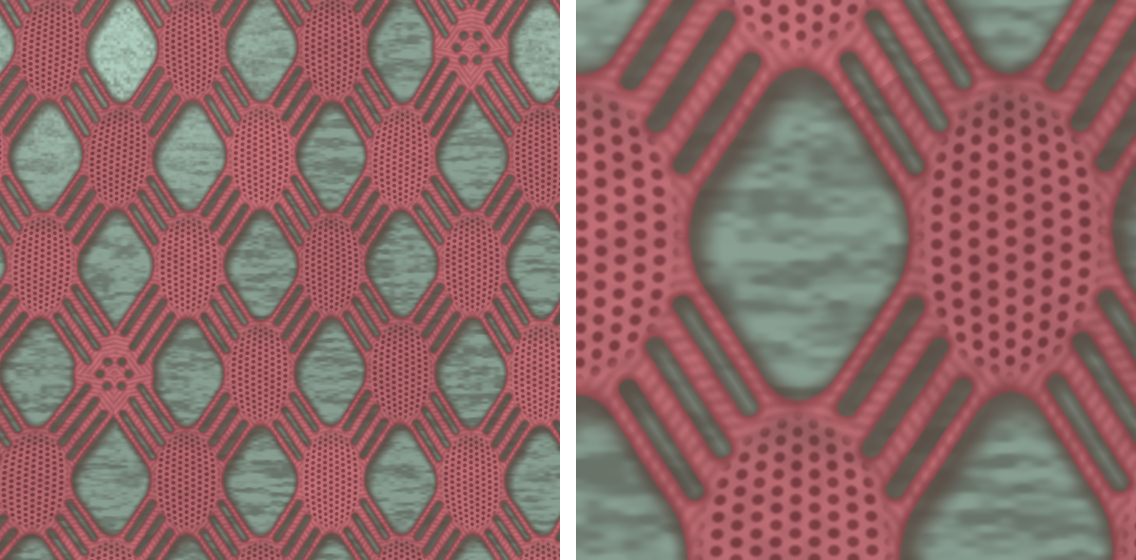
Left: the whole. Right: its middle third, enlarged.
Write a three.js fragment shader that draws this pattern.

```glsl
// Pink openwork knit of oval pads joined by cords, over a rippled grey-green surface.
varying vec2 vUv;

const vec2 CELL = vec2(0.125, 0.1935);    // step from a pad to its diagonal neighbour
const vec2 ORIGIN = vec2(0.5924, 0.5286); // centre of one pad
const vec2 PAD_SIZE = vec2(0.061, 0.095);
const vec2 KNOT_SIZE = vec2(0.069, 0.060);
const float BAND = 0.042;                 // half width of four cords side by side
const float SLOT_STEP = 0.026;

const vec3 PINK = vec3(0.72, 0.41, 0.44);
const vec3 ROSE = vec3(0.57, 0.29, 0.31);
const vec3 STITCH = vec3(0.43, 0.20, 0.22);
const vec3 SHADOW = vec3(0.34, 0.28, 0.25);
const vec3 MOSS = vec3(0.41, 0.45, 0.41);
const vec3 SAGE = vec3(0.53, 0.62, 0.57);
const vec3 GLARE = vec3(0.68, 0.80, 0.74);

struct Cell {
  vec2 band;  // along and across the cord band
  vec2 pad;   // offset from the nearest pad
  vec2 id;    // lattice index of that pad
  float knot; // 1 where the pad has shrunk to a knot
};

float hash(vec2 p) {
  return fract(sin(dot(p, vec2(127.1, 311.7))) * 43758.5);
}

float valueNoise(vec2 p) {
  vec2 i = floor(p), f = fract(p);
  f = f * f * (3.0 - 2.0 * f);
  return mix(mix(hash(i), hash(i + vec2(1.0, 0.0)), f.x),
             mix(hash(i + vec2(0.0, 1.0)), hash(i + vec2(1.0, 1.0)), f.x), f.y);
}

float smoothMin(float a, float b, float k) {
  float h = max(k - abs(a - b), 0.0) / k;
  return min(a, b) - 0.25 * h * h * k;
}

float ellipse(vec2 p, vec2 size) {
  return (length(p / size) - 1.0) * min(size.x, size.y);
}

// The cloth is pulled sideways at the lower left and slightly uneven elsewhere
vec2 stretch(vec2 p) {
  p.x += 0.05 * pow(max(1.0 - p.x, 0.0), 4.0) * (1.0 - p.y);
  return p + 0.007 * (vec2(valueNoise(p * 6.0), valueNoise(p * 6.0 + 31.0)) - 0.5);
}

// Each cell holds one diagonal band; odd cells are mirrored
Cell locate(vec2 p) {
  vec2 g = (p - ORIGIN) / CELL, i = floor(g);
  float flip = 1.0 - 2.0 * mod(i.x + i.y, 2.0);
  vec2 c = (g - i - 0.5) * CELL * vec2(flip, 1.0);
  vec2 dir = normalize(CELL);
  vec2 band = vec2(dot(c, dir), dot(c, vec2(dir.y, -dir.x)));
  float side = band.x < 0.0 ? -1.0 : 1.0;
  vec2 id = i + 0.5 + 0.5 * side * vec2(flip, 1.0);
  float knot = 1.0 - step(0.5, abs(3.0 * id.x - 5.0 * id.y + 4.0));
  return Cell(band, c - 0.5 * side * CELL, id, knot);
}

float padShape(Cell c) {
  return ellipse(c.pad, mix(PAD_SIZE, KNOT_SIZE, c.knot));
}

// Three staggered slots split a band into four cords
float slots(Cell c) {
  float lane = clamp(floor(c.band.y / SLOT_STEP + 0.5), -1.0, 1.0) * SLOT_STEP;
  vec2 q = vec2(c.band.x + 0.5 * lane, c.band.y - lane);
  float reach = 0.036 + 0.022 * c.knot;
  return length(vec2(max(abs(q.x) - reach, 0.0), q.y)) - 0.0056;
}

float eyelets(vec2 p) {
  float d = 1.0;
  for (int k = 0; k < 6; k++) {
    float a = float(k) * 1.0472;
    d = min(d, length(p - 0.025 * vec2(cos(a), sin(a))) - 0.0066);
  }
  return d;
}

float fabric(Cell c) {
  float solid = smoothMin(abs(c.band.y) - BAND, padShape(c), 0.012);
  float gap = slots(c);
  if (c.knot > 0.5) gap = min(gap, eyelets(c.pad));
  return max(solid, -gap);
}

// Staggered pinholes in columns that draw together at both ends of a pad
float pinholes(vec2 p) {
  float narrowing = max(1.0 - 28.0 * p.y * p.y, 0.5);
  vec2 s = vec2(p.x / narrowing / 0.0112 + 0.5, p.y / 0.0102);
  s.y += 0.5 * mod(floor(s.x), 2.0);
  return 1.0 - smoothstep(0.16, 0.46, length(fract(s) - 0.5));
}

float glow(vec2 p, vec2 centre, float falloff) {
  return exp(-falloff * dot(p - centre, p - centre));
}

vec3 ripples(vec2 p) {
  float wave = 0.6 * valueNoise(p * vec2(22.0, 120.0)) + 0.4 * valueNoise(p * vec2(90.0, 210.0));
  float shine = glow(p, vec2(0.2, 0.95), 14.0) + 0.6 * glow(p, vec2(1.0, 0.92), 30.0);
  vec3 col = mix(MOSS, SAGE, smoothstep(0.15, 0.75, wave));
  return mix(col, GLARE, clamp(shine * (0.45 + 0.75 * valueNoise(p * 170.0)), 0.0, 1.0));
}

vec3 yarn(Cell c, float d) {
  float inPad = (1.0 - smoothstep(-0.012, -0.002, padShape(c))) * (1.0 - c.knot);
  float twist = 0.5 + 0.5 * sin(c.band.x * 720.0 + abs(c.band.y) * 260.0);
  vec3 col = mix(ROSE, PINK, smoothstep(0.0, 0.006, -d));
  col = mix(col, ROSE, 0.4 * twist * (1.0 - inPad));
  col = mix(col, STITCH, 0.8 * pinholes(c.pad) * inPad);
  col = mix(col, SHADOW, 0.3 * inPad * smoothstep(0.045, 0.085, c.pad.y));
  return col * (0.96 + 0.08 * hash(c.id));
}

void main() {
  Cell c = locate(stretch(vUv));
  float d = fabric(c);
  float blocker = fabric(locate(stretch(vUv + vec2(-0.006, 0.008))));
  float light = smoothstep(-0.006, 0.014, blocker) * smoothstep(-0.004, 0.009, d);
  vec3 ground = mix(SHADOW, ripples(vUv), 0.2 + 0.8 * light);
  vec3 knit = yarn(c, d) * (0.95 + 0.1 * valueNoise(vUv * 140.0));
  gl_FragColor = vec4(mix(knit, ground, smoothstep(-0.0012, 0.0012, d)), 1.0);
}
```
